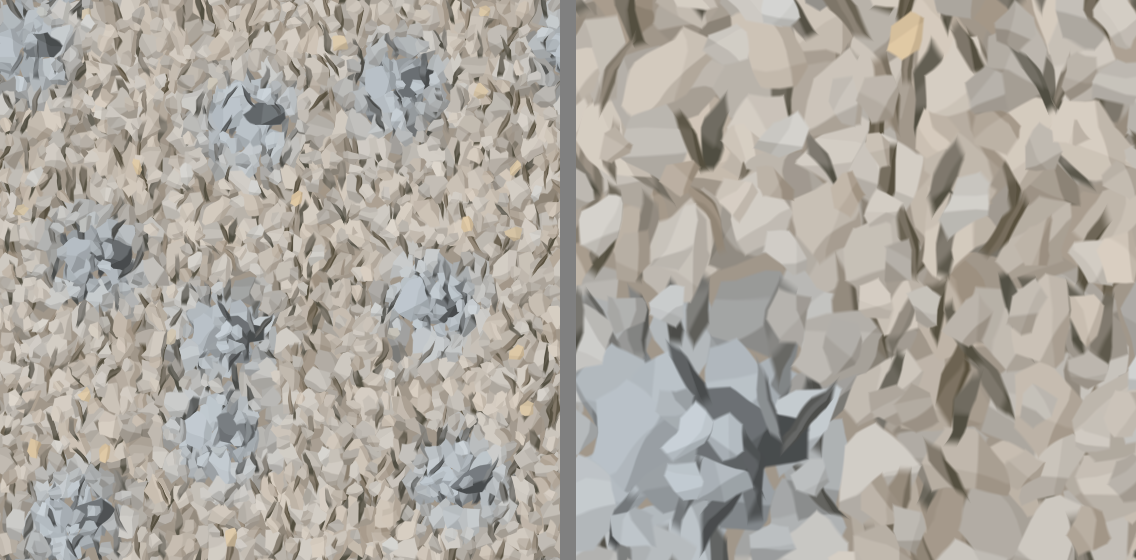
Left: the whole. Right: its middle third, enlarged.
This texture is drawn by a Shadertoy shader. Its source:

```glsl
// Tiling crushed-stone wall: layers of flat, faceted polygons painted over one another.
// Dark upright slivers form the crevices, pale stones and chips lie on top of them,
// and a few slate clusters cool the colours nearby. All grids wrap at the canvas edge.

#define SOFTNESS 0.0010    // half width of a smoothed edge
#define BEND 0.016         // slow crookedness of the outlines
#define JAG 0.007          // fine crookedness of the outlines
#define SWAY 1.3           // spread of stone tilt, radians
#define FACET 0.9          // tone drop on the shaded facet
#define TONE_DRIFT 0.7     // broad light and dark variation
#define HUE_DRIFT 0.035    // warm or cool variation per stone
#define COOL_REACH 0.14    // radius of the cool zone round a slate
#define CLUSTERS vec2(3.0) // slate clusters per side
#define SLATE_SEED 90.0

// Three random values for a cell of a grid that repeats every n cells
vec3 hash(vec2 cell, vec2 n, float seed) {
    uvec3 v = uvec3(floor(mod(cell + 0.5, n)), seed);
    v = v * 1664525u + 1013904223u;
    for (int i = 0; i < 2; i++) {
        v.x += v.y * v.z;
        v.y += v.z * v.x;
        v.z += v.x * v.y;
        v ^= v >> 16u;
    }
    return vec3(v >> 16u) / 65535.0;
}

// Wrapping bilinear noise; its creases give straight, chipped edges
vec3 creased(vec2 uv, vec2 n, float seed) {
    vec2 c = floor(uv * n), f = fract(uv * n);
    vec3 low = mix(hash(c, n, seed), hash(c + vec2(1, 0), n, seed), f.x);
    vec3 high = mix(hash(c + vec2(0, 1), n, seed), hash(c + vec2(1, 1), n, seed), f.x);
    return mix(low, high, f.y) - 0.5;
}

vec2 direction(float a) { return vec2(cos(a), sin(a)); }

vec2 stoneCentre(vec2 cell, vec2 n, float seed) {
    return (cell + 0.2 + 0.6 * hash(cell, n, seed).xy) / n;
}

// Stone colours from deep crevice (0) to pale face (4)
vec3 ramp(float tone) {
    vec3 c = mix(vec3(0.33, 0.31, 0.25), vec3(0.49, 0.46, 0.41), clamp(tone, 0.0, 1.0));
    c = mix(c, vec3(0.62, 0.58, 0.53), clamp(tone - 1.0, 0.0, 1.0));
    c = mix(c, vec3(0.72, 0.69, 0.65), clamp(tone - 2.0, 0.0, 1.0));
    return mix(c, vec3(0.82, 0.79, 0.75), clamp(tone - 3.0, 0.0, 1.15));
}

// Closeness to a slate cluster
float coolness(vec2 p) {
    float nearest = 1.0;
    for (int y = -1; y <= 1; y++)
    for (int x = -1; x <= 1; x++) {
        vec2 cell = floor(p * CLUSTERS) + vec2(x, y);
        vec2 middle = stoneCentre(cell, CLUSTERS, SLATE_SEED) - vec2(0.03, 0.01);
        nearest = min(nearest, length(p - middle));
    }
    return 1.0 - smoothstep(0.3 * COOL_REACH, COOL_REACH, nearest);
}

// Irregular convex hexagon of about unit radius
float polygon(vec2 q, vec2 cell, vec2 n, float seed) {
    float d = -1.0;
    for (int i = 0; i < 6; i++) {
        vec3 h = hash(cell, n, seed + 3.0 + float(i));
        float a = 6.2832 * (float(i) + 0.6 * h.x) / 6.0;
        d = max(d, dot(q, direction(a)) - 0.7 - 0.5 * h.y);
    }
    return d;
}

// Paints one scattered layer; size is the half extent of a stone
void paint(inout vec3 col, vec2 uv, vec2 n, float seed, float density,
           vec2 size, vec2 tones, vec3 tint) {
    float blur = max(SOFTNESS, 0.7 / iResolution.y) / min(size.x, size.y);
    for (int y = -1; y <= 1; y++)
    for (int x = -1; x <= 1; x++) {
        vec2 cell = floor(uv * n) + vec2(x, y);
        vec3 h = hash(cell, n, seed), k = hash(cell, n, seed + 1.0);
        if (h.z > density) continue;
        vec2 centre = stoneCentre(cell, n, seed);
        vec2 axis = direction(SWAY * (k.x - 0.5));
        vec2 q = mat2(axis.x, -axis.y, axis.y, axis.x) * (uv - centre) / size;
        if (dot(q, q) > 4.0) continue;

        // Flat tone, cut by a shaded facet and a fainter one
        float tone = mix(tones.x, tones.y, k.y);
        tone += TONE_DRIFT * creased(centre, vec2(9, 5), 70.0).x;
        float shade = dot(q, direction(2.2 * k.z - 1.9)) - 0.4;
        float sheen = dot(q, direction(6.2832 * h.z / density)) - 0.3;
        tone -= FACET * smoothstep(-blur, blur, shade);
        tone -= 0.4 * smoothstep(-blur, blur, sheen);

        // Hue of the single stone and of its surroundings
        vec3 c = ramp(tone) * tint + HUE_DRIFT * (k.z - 0.5) * vec3(1.0, 0.2, -0.6);
        vec3 cool = dot(c, vec3(0.33)) * vec3(0.95, 1.0, 1.04);
        c = mix(c, cool, 0.9 * coolness(centre));
        col = mix(col, c, 1.0 - smoothstep(-blur, blur, polygon(q, cell, n, seed)));
    }
}

void mainImage(out vec4 fragColor, in vec2 fragCoord) {
    vec2 uv = fragCoord / iResolution.xy;
    vec2 p = uv + BEND * creased(uv, vec2(22), 60.0).xy + JAG * creased(uv, vec2(56), 61.0).xy;
    vec3 plain = vec3(1), col = ramp(2.1);

    // Bed stones, crevices, pale stones
    paint(col, p, vec2(26, 22), 100.0, 1.0, vec2(0.022, 0.027), vec2(2.3, 4.1), plain);
    paint(col, p, vec2(30, 20), 120.0, 0.8, vec2(0.006, 0.024), vec2(0.5, 2.0), plain);
    paint(col, p, vec2(24, 20), 140.0, 0.85, vec2(0.019, 0.026), vec2(3.3, 4.4), plain);
    // Slate with a pale blue neighbour
    paint(col, p, CLUSTERS, SLATE_SEED, 1.0, vec2(0.036, 0.022), vec2(0.8, 1.3), vec3(0.94, 1.0, 1.06));
    paint(col, p + vec2(0.065, 0.0), CLUSTERS, SLATE_SEED, 1.0, vec2(0.027), vec2(3.6, 4.0), vec3(0.98, 1.0, 1.04));
    // Thin cracks and small chips
    paint(col, p, vec2(26, 20), 160.0, 0.55, vec2(0.0048, 0.02), vec2(0.4, 2.0), plain);
    paint(col, p, vec2(34, 30), 180.0, 0.5, vec2(0.011, 0.013), vec2(2.9, 4.4), plain);
    paint(col, p, vec2(9), 200.0, 0.3, vec2(0.011, 0.013), vec2(3.8, 4.2), vec3(1.05, 0.99, 0.87));
    paint(col, p, vec2(8), 220.0, 0.45, vec2(0.011, 0.015), vec2(4.0, 4.3), vec3(1.02, 1.04, 1.06));
    fragColor = vec4(col, 1.0);
}
```
